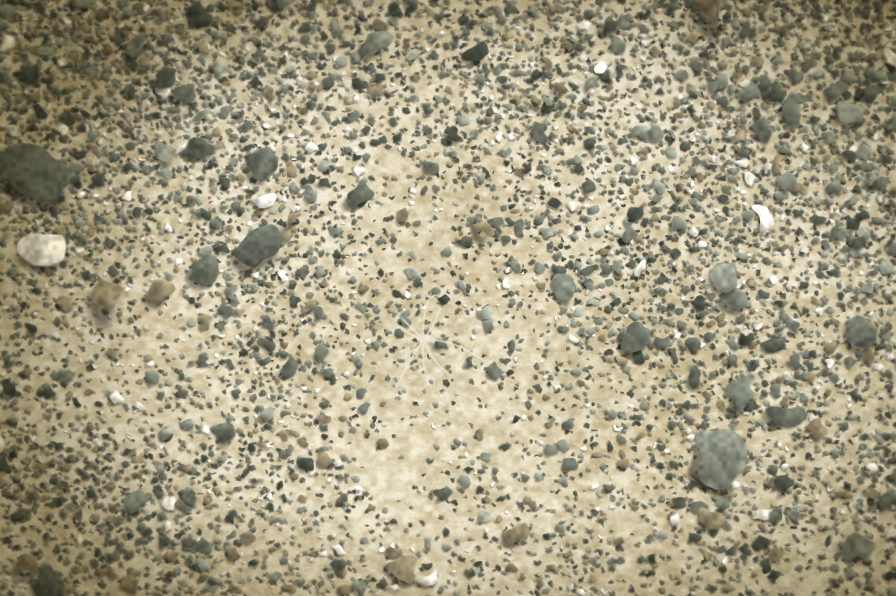
A WebGL 1 fragment shader for this texture:

```glsl
precision highp float;
// Dry stony ground: pale sand under scattered grey-green gravel and a few rocks.
// Jittered grids of lumpy, lit stones are painted from fine to coarse over noisy
// sand, then a tuft of straw, soft blur toward the rim and a warm vignette.
uniform vec2 u_resolution;

float hash(vec2 p) {
  vec3 q = fract(vec3(p.xyx) * 0.1031);
  q += dot(q, q.yzx + 33.33);
  return fract((q.x + q.y) * q.z);
}

float noise(vec2 p) {
  vec2 i = floor(p), f = fract(p);
  f = f * f * (3.0 - 2.0 * f);
  return mix(mix(hash(i), hash(i + vec2(1.0, 0.0)), f.x),
             mix(hash(i + vec2(0.0, 1.0)), hash(i + vec2(1.0, 1.0)), f.x), f.y);
}

float fbm(vec2 p) {
  float sum = 0.0, amp = 0.5;
  for (int i = 0; i < 4; i++) {
    sum += amp * noise(p);
    p = mat2(1.6, 1.2, -1.2, 1.6) * p + 17.3;
    amp *= 0.5;
  }
  return sum / 0.94;
}

// Gravel thins out toward the sunlit sand at the lower middle.
float gravelDensity(vec2 p) {
  return 0.48 + 0.3 * p.y + 0.9 * (fbm(p * 4.5 + 3.0) - 0.5)
       - 0.3 * exp(-6.0 * dot(p - vec2(0.75, 0.3), p - vec2(0.75, 0.3)));
}

vec3 stoneColor(float tone, float kind) {
  vec3 c = mix(vec3(0.27, 0.29, 0.25), vec3(0.60, 0.62, 0.56), tone);
  c = mix(c, vec3(0.58, 0.52, 0.40), step(0.74, kind) * 0.8);
  return mix(c, vec3(0.93, 0.92, 0.88), step(0.93, kind));
}

// Paints one grid of stones, each with a cast shadow, over the ground.
vec3 paintStones(vec3 ground, vec2 p, float scale, float amount, float blur, float seed) {
  vec2 lumps = vec2(noise(p * scale * 2.7 + seed), noise(p * scale * 2.7 + seed + 41.0)) - 0.5;
  vec2 g = p * scale + lumps * 0.32;
  float soft = blur * scale;
  float grit = noise(p * 130.0 + seed) + noise(p * 65.0 - seed) - 1.0;
  for (int j = -1; j <= 1; j++) {
    for (int i = -1; i <= 1; i++) {
      vec2 cell = floor(g) + vec2(float(i), float(j));
      vec2 id = cell + seed * 7.0;
      vec2 center = cell + 0.5 + 0.75 * (vec2(hash(id + 1.7), hash(id + 9.2)) - 0.5);
      float present = step(hash(id + 23.1), amount * gravelDensity(center / scale));
      float radius = mix(0.2, 0.46, pow(hash(id + 5.3), 1.5));
      float turn = (hash(id + 31.4) - 0.5) * 2.2 - 0.3;
      float stretch = mix(1.05, 1.7, hash(id + 14.8));
      mat2 spin = mat2(cos(turn), -sin(turn), sin(turn), cos(turn));
      vec2 offset = g - center;
      vec2 q = spin * offset * vec2(1.0, stretch);
      vec2 s = spin * (offset + radius * vec2(0.22, 0.34)) * vec2(1.0, stretch);
      // Blend of round and boxy distance gives blunt corners.
      float body = mix(length(q), max(abs(q.x), abs(q.y)) * 1.12, 0.45) - radius;
      float shadow = length(s) - radius;
      ground *= 1.0 - 0.42 * present * (1.0 - smoothstep(-soft - 0.06, soft + 0.06, shadow));
      float light = dot(offset, vec2(0.5, 0.86)) / radius;
      vec3 c = stoneColor(hash(id + 3.9), hash(id + 47.6));
      c *= 1.0 + 0.24 * light + 0.28 * grit;
      ground = mix(ground, c, present * (1.0 - smoothstep(-soft, soft, body)));
    }
  }
  return ground;
}

// Pale bent stalks fanning out from one root.
float strawTuft(vec2 p, float blur) {
  float cover = 0.0;
  for (int i = 0; i < 9; i++) {
    float k = float(i);
    float angle = k * 0.7 + hash(vec2(k, 2.0));
    vec2 d = p - vec2(0.71, 0.43);
    vec2 q = vec2(dot(d, vec2(cos(angle), sin(angle))), dot(d, vec2(-sin(angle), cos(angle))));
    q.y += (hash(vec2(k, 8.0)) - 0.5) * 9.0 * q.x * q.x;
    float reach = 0.05 + 0.08 * hash(vec2(k, 5.0));
    float along = smoothstep(0.0, 0.01, q.x) * (1.0 - smoothstep(reach * 0.7, reach, q.x));
    cover = max(cover, along * (1.0 - smoothstep(0.0005, 0.0015 + blur, abs(q.y))));
  }
  return cover;
}

void main() {
  vec2 uv = gl_FragCoord.xy / u_resolution;
  vec2 p = gl_FragCoord.xy / u_resolution.y;
  vec2 rim = (uv - vec2(0.54, 0.48)) * 2.0;
  float blur = 0.002 + 0.0022 * dot(rim, rim);

  // Sand: broad drifts plus fine grain.
  float drift = fbm(p * 5.0 + 11.0);
  float grain = fbm(p * vec2(75.0, 95.0));
  vec3 color = mix(vec3(0.70, 0.64, 0.49), vec3(0.90, 0.87, 0.79),
                   clamp(0.6 + 0.7 * (drift - 0.5) + 1.3 * (grain - 0.5), 0.0, 1.0));

  // Stones from grit to rocks.
  color = paintStones(color, p, 95.0, 0.85, blur, 1.0);
  color = paintStones(color, p, 58.0, 0.85, blur, 2.0);
  color = paintStones(color, p, 34.0, 0.62, blur, 3.0);
  color = paintStones(color, p, 17.0, 0.26, blur, 4.0);
  color = paintStones(color, p, 7.5, 0.16, blur, 5.0);
  color = mix(color, vec3(0.88, 0.87, 0.81), 0.65 * strawTuft(p, blur));

  // Sun glow in the middle, warm falloff at the rim, stronger on the left.
  float falloff = smoothstep(0.35, 1.9, dot(rim, rim)) + 0.25 * smoothstep(0.25, 0.0, uv.x);
  color *= mix(vec3(1.07, 1.07, 1.06), vec3(0.68, 0.65, 0.54), clamp(falloff, 0.0, 1.0));
  gl_FragColor = vec4(clamp(color, 0.0, 1.0), 1.0);
}
```
